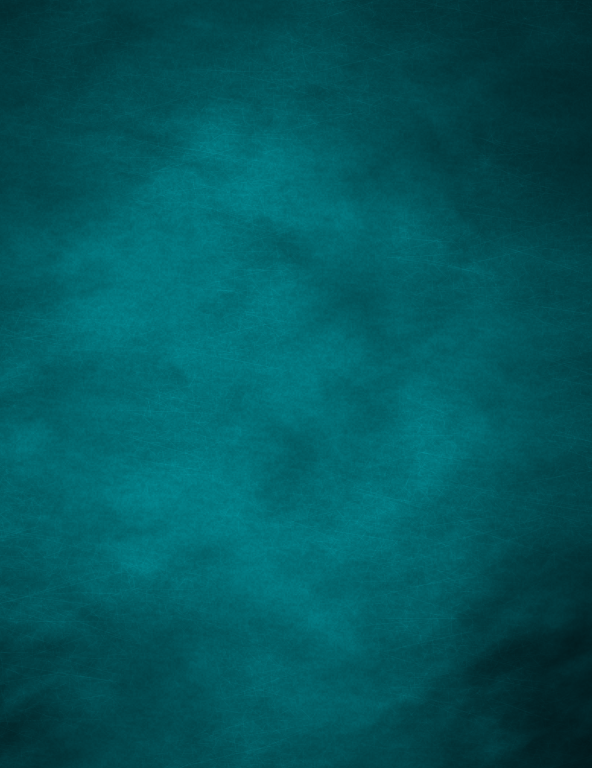
Reproduce this background procedurally as a Shadertoy shader.

```glsl
float hash(vec2 p) {
    vec3 q = fract(vec3(p.xyx) * 0.1031);
    q += dot(q, q.yzx + 33.33);
    return fract((q.x + q.y) * q.z);
}

float noise(vec2 p) {
    vec2 cell = floor(p), f = fract(p);
    f = f * f * (3.0 - 2.0 * f);
    return mix(mix(hash(cell), hash(cell + vec2(1, 0)), f.x),
               mix(hash(cell + vec2(0, 1)), hash(cell + vec2(1, 1)), f.x), f.y);
}

mat2 rotation(float a) {
    return mat2(cos(a), sin(a), -sin(a), cos(a));
}

float fbm(vec2 p) {
    float sum = 0.0, amplitude = 0.5;
    for (int i = 0; i < 6; i++) {
        sum += amplitude * noise(p);
        p = rotation(0.35) * p * 2.03 + 17.3;
        amplitude *= 0.52;
    }
    return sum;
}

float blot(vec2 uv, vec2 center, vec2 radius, float tilt) {
    vec2 d = rotation(tilt) * (uv - center) / radius;
    return exp(-dot(d, d));
}

// One faint curved stroke in each cell of a tilted grid
float scratches(vec2 p, vec2 cellSize, float angle, float seed) {
    vec2 q = rotation(angle) * p / cellSize + seed * vec2(7.31, 3.77) + 40.0;
    q.x += 0.5 * mod(floor(q.y), 2.0);
    vec2 id = floor(q), f = fract(q) - 0.5;
    float bend = (hash(id + seed) - 0.5) * 1.2;
    float slope = (hash(id + seed + 5.7) - 0.5) * 0.5;
    float offset = (hash(id + seed + 9.1) - 0.5) * 0.4;
    float dist = abs(f.y - offset - slope * f.x - bend * f.x * f.x) * cellSize.y;
    float width = max(0.0012, 0.7 / iResolution.y);
    float ends = smoothstep(0.5, 0.15, abs(f.x));
    return smoothstep(width, 0.0, dist) * ends * hash(id + seed + 2.3);
}

void mainImage(out vec4 fragColor, in vec2 fragCoord) {
    vec2 uv = fragCoord / iResolution.xy;
    vec2 p = fragCoord / iResolution.y;

    // Soft light falling off towards the corners
    vec2 warp = vec2(fbm(p * 3.0 + 3.0), fbm(p * 3.0 + 31.0)) - 0.5;
    vec2 w = uv + 0.10 * warp;
    vec2 d = w - vec2(0.42, 0.48);
    float light = 0.455 * exp(-1.5 * d.x * d.x - 1.9 * d.y * d.y);

    // Broad glows and shadows in the dyed cloth
    float tone = 0.14 * blot(w, vec2(0.25, 0.58), vec2(0.17, 0.10), 0.3)
               + 0.14 * blot(w, vec2(0.42, 0.77), vec2(0.22, 0.08), 0.2)
               + 0.18 * blot(w, vec2(0.74, 0.45), vec2(0.14, 0.08), 0.0)
               + 0.06 * blot(w, vec2(0.24, 0.39), vec2(0.15, 0.07), 0.2)
               - 0.20 * blot(w, vec2(0.63, 0.59), vec2(0.15, 0.05), 0.4)
               - 0.15 * blot(w, vec2(0.51, 0.36), vec2(0.09, 0.07), 0.3)
               - 0.22 * blot(w, vec2(0.88, 0.90), vec2(0.24, 0.12), 0.2)
               - 0.18 * blot(w, vec2(0.05, 0.93), vec2(0.20, 0.10), 0.0)
               - 0.55 * blot(w, vec2(0.98, 0.13), vec2(0.20, 0.17), -0.4)
               - 0.25 * blot(w, vec2(0.04, 0.08), vec2(0.18, 0.13), 0.0);

    // Clouded pigment, with slanted dabs strongest near the lower edge
    tone += 0.42 * (fbm(p * vec2(4.0, 6.5) + warp * 1.5) - 0.49);
    tone += 0.30 * (fbm(p * vec2(13.0, 22.0) + warp * 4.0 + 60.0) - 0.49);
    vec2 slanted = rotation(-0.55) * p;
    float dabs = fbm(slanted * vec2(14.0, 32.0) + 8.0) - 0.49;
    tone += dabs * mix(0.12, 0.8, smoothstep(0.4, 0.05, uv.y) * smoothstep(0.12, 0.5, abs(d.x)));
    light *= exp(tone);
    light -= 0.6 * max(light - 0.47, 0.0);

    // Long shallow scratches and short stray fibres
    float strokes = 0.0, fibres = 0.0;
    for (int i = 0; i < 10; i++) {
        float k = float(i);
        strokes += scratches(p, vec2(0.14 + 0.02 * k, 0.04), 0.35 * sin(k * 2.4) + 0.05, k + 1.0);
        fibres += scratches(p, vec2(0.035, 0.014), k * 0.66, k + 21.0);
    }
    float patchiness = smoothstep(0.2, 0.7, noise(p * 9.0 + 50.0));
    float threads = strokes * patchiness + 0.65 * fibres * (0.4 + 0.6 * patchiness);
    light += 0.034 * (threads - 0.35) * (0.3 + 1.6 * light);

    // Brushed streaks and fine grain
    float streaks = noise(rotation(0.12) * p * vec2(60.0, 230.0)) - 0.5;
    float grain = noise(p * 505.0) + 0.6 * noise(p * 240.0 + 9.0) - 0.8;
    light *= 1.0 + 0.06 * streaks + 0.095 * grain;

    light = max(light, 0.05);
    fragColor = vec4(0.008 + 0.01 * threads * light, light, light * 1.05 + 0.007, 1.0);
}
```
